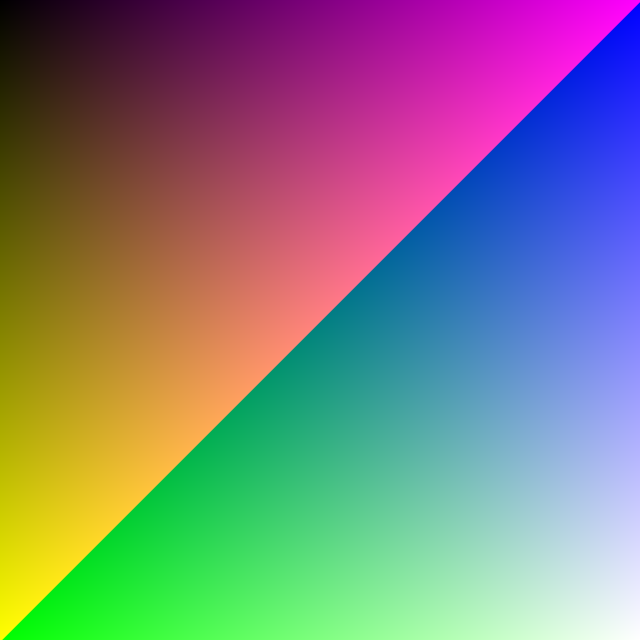
Write a Shadertoy shader that draws this background.

```glsl
// Antialiased step: 0 below the edge, 1 above it
float softStep(float edge, float value, float halfWidth) {
    return smoothstep(edge - halfWidth, edge + halfWidth, value);
}

// Ramp that drops by one whole unit once it passes the wrap point
float wrapRamp(float value, float wrapPoint, float halfWidth) {
    return clamp(value, 0.0, 1.0 + halfWidth)
         * (1.0 - softStep(wrapPoint, value, halfWidth))
         + clamp(value - 1.0, 0.0, 1.0) * softStep(wrapPoint, value, halfWidth);
}

// Green grows downward, blue grows rightward, red is their wrapped sum
vec3 wrappedSumColor(float across, float down, float wrapPoint, float halfWidth) {
    float red = wrapRamp(across + down, wrapPoint, halfWidth);
    return vec3(red, down, across);
}

void mainImage(out vec4 fragColor, in vec2 fragCoord) {
    const float WRAP_POINT = 1.0035;
    vec2 uv = fragCoord / iResolution.xy;
    float edgeHalfWidth = 1.0 / min(iResolution.x, iResolution.y);

    vec3 color = wrappedSumColor(uv.x, 1.0 - uv.y, WRAP_POINT, edgeHalfWidth);
    fragColor = vec4(clamp(color, 0.0, 1.0), 1.0);
}
```
